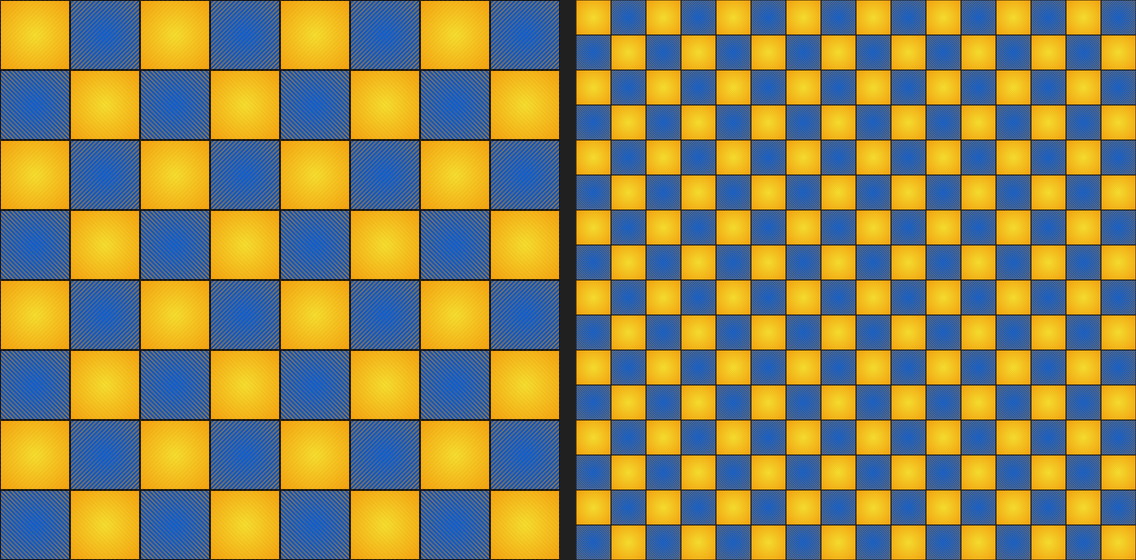
Left: one tile. Right: repeated 2 by 2.
A three.js fragment shader for this pattern:

```glsl
// Eight by eight checkerboard of glowing yellow and hatched blue squares,
// ruled with thin black lines. Each square has a radial gradient and fine
// diagonal hatching whose direction alternates from row to row.
varying vec2 vUv;

// Coverage of a band of the given half width, softened over one pixel.
float band(float dist, float halfWidth, float pixel) {
  return clamp((halfWidth - dist) / pixel + 0.5, 0.0, 1.0);
}

void main() {
  vec2 grid = vUv * 8.0;
  vec2 cell = floor(grid);
  vec2 p = fract(grid) - 0.5;
  float pixel = max(fwidth(grid.x), 0.0001);

  // Blue squares lie where column plus row is even, counted from lower left.
  float yellow = mod(cell.x + cell.y, 2.0);
  float slope = 1.0 - 2.0 * mod(cell.y, 2.0);
  float radius = length(p) / 0.7071;

  // Sixteen diagonal strokes per square, so they join across the edges.
  float phase = 16.0 * (p.x + slope * p.y) + 0.125;
  float hatch = band(abs(fract(phase) - 0.5), 0.25, 16.0 * pixel);
  hatch = mix(hatch, 0.5, smoothstep(0.03, 0.06, pixel));

  // Radial fills; the strokes on blue warm up towards the corners.
  vec3 gold = mix(vec3(0.97, 0.87, 0.18), vec3(0.965, 0.63, 0.06), radius);
  gold *= 1.0 - 0.03 * hatch;
  vec3 blue = mix(vec3(0.05, 0.37, 0.83), vec3(0.03, 0.30, 0.72), radius);
  vec3 stroke = mix(vec3(0.16, 0.38, 0.69), vec3(0.60, 0.47, 0.28), radius);
  vec3 color = mix(mix(blue, stroke, hatch), gold, yellow);

  // Black rules centred on the square edges, faintly broken by the hatching.
  float edge = 0.5 - max(abs(p.x), abs(p.y));
  float rule = band(edge, 0.0125, pixel) * (1.0 - 0.1 * hatch);
  color = mix(color, vec3(0.03, 0.03, 0.04), rule);

  gl_FragColor = vec4(color, 1.0);
}
```
